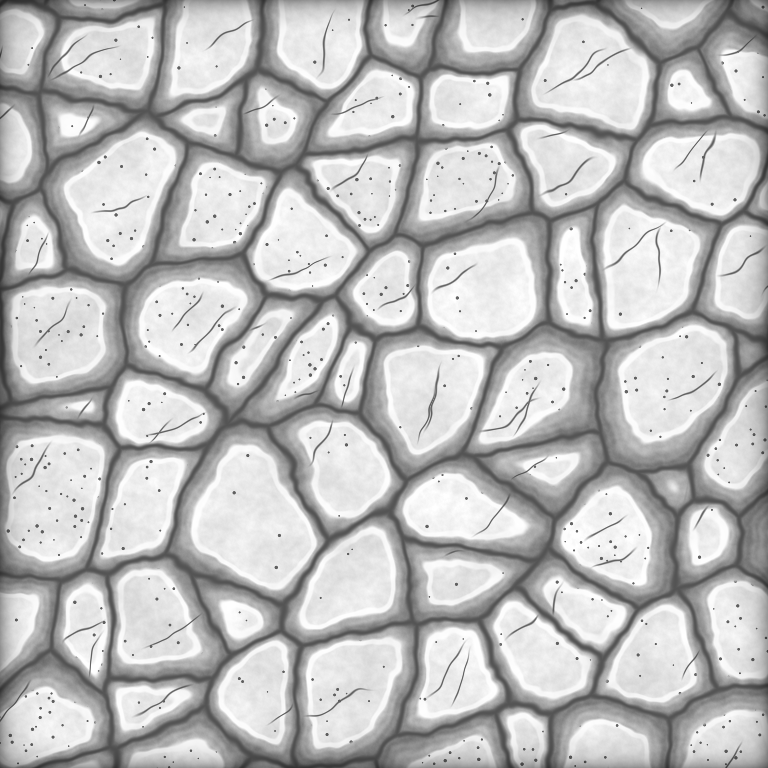
Reproduce this texture procedurally as a WebGL 1 fragment shader.

```glsl
precision highp float;
// Hand-inked grey cobblestones: a weighted cellular pattern with rounded corners.
// The distance to each joint drives a dark seam, a shaded side, a pale rim and
// a bright face, which then gets mottling, specks and fine cracks.
uniform vec2 u_resolution;

const float GRID = 8.0;          // stones across the canvas
const float JITTER = 0.82;       // scatter of stone centres
const float SIZE_SPREAD = 0.55;  // large against small stones
const float STRETCH = 0.09;      // elongation along the rising diagonal
const float WARP = 0.09;         // waviness of the outlines
const float ROUNDING = 18.0;     // lower gives rounder corners
const float SIDE_WIDTH = 0.125;  // shaded side, in stone units
const float SEAM_WIDTH = 0.045;  // thin joint line, in stone units
const float SPECK_GRID = 11.0;   // specks per stone unit
const float SEAM_TONE = 0.33;
const float SIDE_DARK = 0.45;
const float SIDE_LIGHT = 0.74;
const float FACE_TONE = 0.925;
const float RIM_TONE = 1.0;
const float INK_TONE = 0.28;

vec2 hash2(vec2 p) {
  vec3 q = fract(p.xyx * vec3(0.1031, 0.1030, 0.0973));
  q += dot(q, q.yzx + 33.33);
  return fract((q.xx + q.yz) * q.zy);
}

// Layered, rotated sines, roughly -1 to 1.
float waves(vec2 p) {
  float sum = 0.0, amp = 0.6;
  for (int i = 0; i < 4; i++) {
    sum += amp * sin(p.x + 1.6 * sin(p.y * 0.8)) * cos(p.y + 1.3 * sin(p.x * 0.7));
    p = mat2(1.6, 1.2, -1.2, 1.6) * p + 3.1;
    amp *= 0.6;
  }
  return sum;
}

// Stone centre in xy, size weight in z.
vec3 stoneAt(vec2 id) {
  float size = hash2(id + 71.0).x;
  return vec3(id + 0.5 + JITTER * (hash2(id) - 0.5), SIZE_SPREAD * size * size);
}

// Distance to the joint, rounded in x and exact in y; also the stone's cell and centre.
vec2 jointDistance(vec2 p, out vec2 id, out vec2 centre) {
  float nearest = 100.0;
  vec3 own = vec3(0.0);
  for (int y = -2; y <= 2; y++)
    for (int x = -2; x <= 2; x++) {
      vec2 cell = floor(p) + vec2(x, y);
      vec3 s = stoneAt(cell);
      float power = dot(p - s.xy, p - s.xy) - s.z;
      if (power < nearest) { nearest = power; own = s; id = cell; }
    }
  centre = own.xy;
  float sum = 0.0, exact = 10.0;
  for (int y = -2; y <= 2; y++)
    for (int x = -2; x <= 2; x++) {
      if (x == 0 && y == 0) continue;
      vec3 s = stoneAt(id + vec2(x, y));
      float power = dot(p - s.xy, p - s.xy) - s.z;
      float edge = 0.5 * (power - nearest) / max(length(s.xy - centre), 0.01);
      sum += exp(-ROUNDING * edge);
      exact = min(exact, edge);
    }
  return vec2(-log(max(sum, 1e-6)) / ROUNDING, exact);
}

// Dark dots on a fine jittered grid.
float specks(vec2 p, float density, float blur) {
  p = mat2(0.8, 0.6, -0.6, 0.8) * p * SPECK_GRID + 300.0;
  vec2 rnd = hash2(floor(p) + 19.0);
  vec2 offset = fract(p) - 0.2 - 0.6 * hash2(floor(p) + 47.0);
  float radius = mix(0.08, 0.2, rnd.y);
  return step(rnd.x, density) * (1.0 - smoothstep(radius - blur, radius + blur, length(offset)));
}

// Up to two tapered, gently curved strokes per stone.
float cracks(vec2 q, vec2 id, float blur) {
  float ink = 0.0;
  for (int i = 0; i < 2; i++) {
    vec2 rnd = hash2(id + 13.0 + 29.0 * float(i));
    vec2 place = hash2(id + 83.0 + 31.0 * float(i)) - 0.5;
    float angle = 0.85 + 1.3 * (rnd.x - 0.5);
    vec2 along = vec2(cos(angle), sin(angle));
    vec2 r = vec2(dot(q, along), dot(q, vec2(-along.y, along.x)));
    r -= vec2(0.4, 0.5) * place;
    float curve = 0.03 * sin(r.x * 7.0 + rnd.y * 6.3);
    float span = mix(0.15, 0.4, rnd.y);
    float taper = 1.0 - smoothstep(0.5 * span, span, abs(r.x));
    float stroke = 1.0 - smoothstep(0.0, 0.009 + blur, abs(r.y - curve));
    ink = max(ink, stroke * taper * step(0.45, rnd.y));
  }
  return ink;
}

void main() {
  vec2 st = gl_FragCoord.xy / u_resolution.xy;
  float pixel = GRID / u_resolution.x;
  vec2 flatP = st * GRID;
  vec2 p = mat2(1.0, -STRETCH, -STRETCH, 1.0) * flatP + 20.0;
  p += WARP * vec2(waves(flatP * 1.9), waves(flatP * 1.9 + 40.0));

  vec2 id, centre;
  vec2 joint = jointDistance(p, id, centre);
  float d = joint.x;
  vec2 q = p - centre;
  vec2 rnd = hash2(id + 5.0);
  float size = hash2(id + 71.0).x;
  float mottle = waves(flatP * 4.0 + rnd * 30.0);
  float grain = waves(flatP * 22.0);

  // Brushed side, thicker towards one direction and on larger stones
  vec2 lean = vec2(cos(rnd.x * 6.28), sin(rnd.x * 6.28));
  float side = SIDE_WIDTH * mix(0.6, 1.25, size) * (0.75 + 0.5 * rnd.y);
  side *= 1.0 + 0.55 * dot(q, lean) / (length(q) + 0.1);
  side += 0.014 * mottle;
  float brush = sin(d * 75.0 + 2.5 * mottle);
  float tone = mix(SIDE_DARK, SIDE_LIGHT, smoothstep(-0.03, side + 0.01, d));
  tone += 0.04 * grain + 0.025 * brush;

  // Dark corner pockets and the thin seam
  tone = mix(SEAM_TONE + 0.06, tone, smoothstep(-0.05, 0.005, d));
  tone = mix(SEAM_TONE, tone, smoothstep(0.0, SEAM_WIDTH, joint.y));

  // Bright face and its paler rim
  float face = smoothstep(side - 0.012, side + 0.022, d);
  float faceTone = FACE_TONE - 0.07 * (rnd.x - 0.4) + 0.05 * mottle + 0.03 * grain;
  float rim = 1.0 - smoothstep(0.015, 0.04, abs(d - side - 0.035));
  faceTone = mix(faceTone, RIM_TONE, rim * (0.75 + 0.25 * mottle));
  tone = mix(tone, faceTone, face);

  // Ink details
  float density = 0.03 + 0.3 * rnd.y * rnd.y;
  float ink = 0.85 * specks(flatP, density, pixel * SPECK_GRID * 0.5) * face;
  ink = max(ink, 0.85 * cracks(q, id, pixel * 0.8) * smoothstep(0.02, 0.1, d));
  tone = mix(tone, INK_TONE, ink);

  // Darkened canvas border
  vec2 border = min(st, 1.0 - st);
  tone *= (1.0 - 0.4 * exp(-border.x / 0.014)) * (1.0 - 0.4 * exp(-border.y / 0.014));
  gl_FragColor = vec4(vec3(clamp(tone, 0.0, 1.0)), 1.0);
}
```
